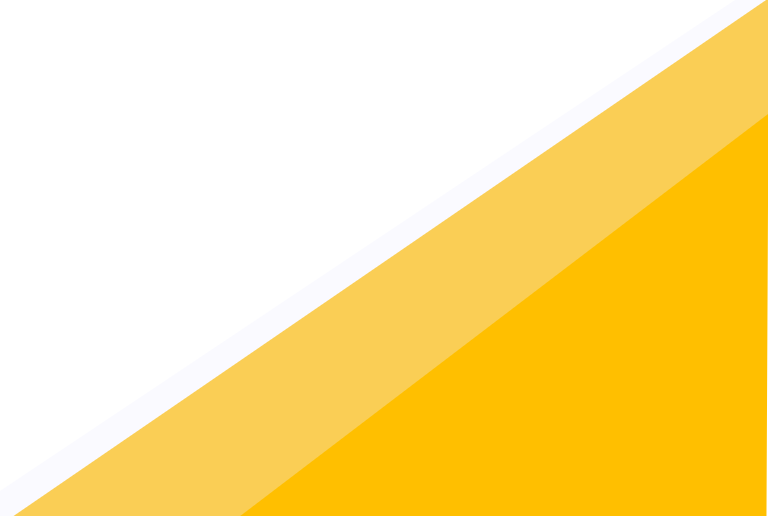
This background is drawn by a WebGL 1 fragment shader. Its source:

```glsl
precision mediump float;
// Flat diagonal backdrop: a white field, a pale strip, a soft amber band and
// a solid amber corner. Each layer is a half plane bounded by a line through
// two points (fractions of the canvas), painted over the previous one.

#define WHITE      vec3(1.0)
#define PALE       vec3(0.98, 0.98, 1.0)
#define SOFT_AMBER vec3(0.98, 0.808, 0.333)
#define AMBER      vec3(1.0, 0.75, 0.0)

// Start and end of each edge as (x0, y0, x1, y1)
#define PALE_EDGE  vec4(0.0, 0.0485, 0.957, 1.0)
#define SOFT_EDGE  vec4(0.0176, 0.0, 0.9975, 1.0)
#define AMBER_EDGE vec4(0.3128, 0.0, 1.0, 0.779)
#define RIGHT_EDGE vec4(0.998, 0.0, 1.0, 0.6)

uniform vec2 u_resolution;

// Antialiased coverage of the half plane to the right of a directed edge
float rightOf(vec2 point, vec4 edge) {
  vec2 aspect = vec2(u_resolution.x / u_resolution.y, 1.0);
  vec2 along = normalize((edge.zw - edge.xy) * aspect);
  vec2 offset = (point - edge.xy) * aspect;
  float signedDistance = dot(offset, vec2(along.y, -along.x));
  return clamp(signedDistance * u_resolution.y + 0.5, 0.0, 1.0);
}

void main() {
  vec2 point = gl_FragCoord.xy / u_resolution;

  // Diagonal layers, from back to front
  vec3 color = mix(WHITE, PALE, rightOf(point, PALE_EDGE));
  color = mix(color, SOFT_AMBER, rightOf(point, SOFT_EDGE));
  color = mix(color, AMBER, rightOf(point, AMBER_EDGE));

  // Thin white sliver along the lower right border
  color = mix(color, WHITE, rightOf(point, RIGHT_EDGE));

  gl_FragColor = vec4(color, 1.0);
}
```
